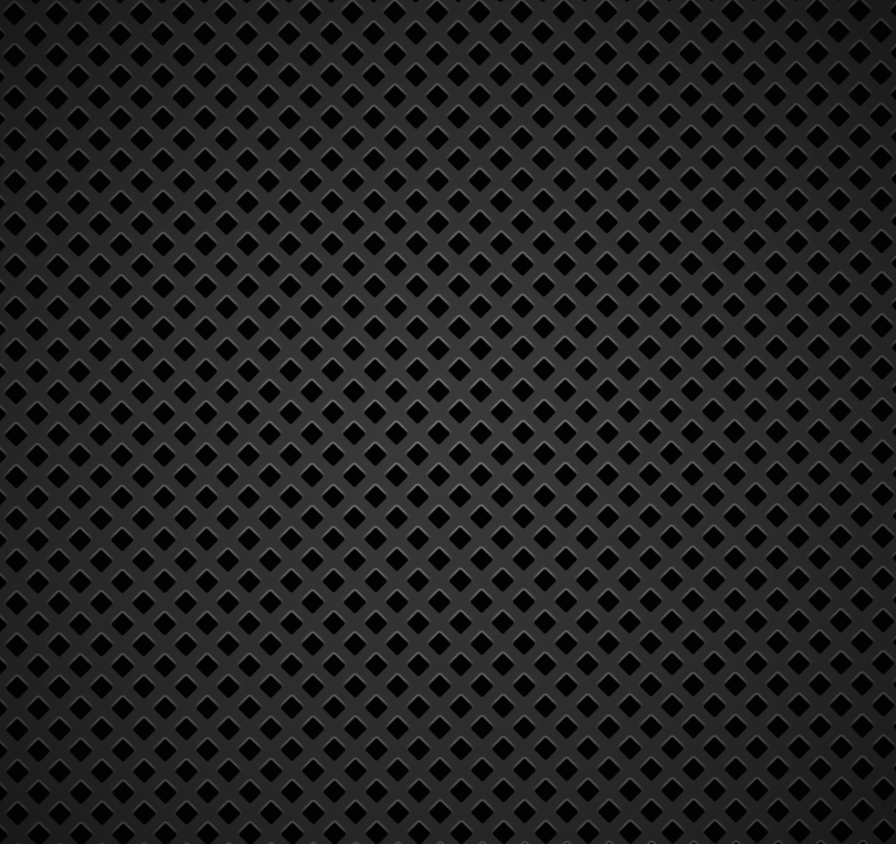
This texture is drawn by a Shadertoy shader. Its source:

```glsl
// Dark perforated metal sheet: a staggered lattice of rounded diamond holes.
// The lattice becomes a square grid in diagonal axes; each hole is a rounded
// box with a soft black core and a lit upper rim, under a radial vignette.

const vec2  PITCH      = vec2(0.04716, 0.0470);    // hole spacing, canvas widths
const vec2  ANCHOR     = vec2(-0.0104, -0.0124);   // one hole, from the centre
const float TILT       = 0.004;                    // slight lattice rotation
const float HOLE_HALF  = 0.295;                    // half side, diagonal cells
const float CORNER     = 0.075;
const float RIM_WIDTH  = 0.035;
const vec3  METAL_MID  = vec3(0.225);
const vec3  METAL_EDGE = vec3(0.093);
const vec3  HOLE_COLOR = vec3(0.006);

// Signed distance to a square with rounded corners.
float roundedSquare(vec2 p, float halfSide, float radius) {
    vec2 q = abs(p) - halfSide + radius;
    return length(max(q, 0.0)) + min(max(q.x, q.y), 0.0) - radius;
}

vec2 rotate(vec2 p, float angle) {
    float c = cos(angle), s = sin(angle);
    return vec2(c * p.x - s * p.y, s * p.x + c * p.y);
}

// Position within a hole's cell; both axes point upward, right and left.
vec2 diagonalCell(vec2 p) {
    vec2 q = rotate(p - ANCHOR, -TILT) / PITCH;
    return fract(vec2(q.x + q.y, q.y - q.x) + 0.5) - 0.5;
}

// Sheet brightness falls off from the centre to the corners.
vec3 metal(vec2 p, float cornerDistance) {
    float r = length(p) / cornerDistance;
    return mix(METAL_MID, METAL_EDGE, pow(r, 1.4));
}

// Shade one cell: pixel is the size of a screen pixel in cell units.
vec3 perforate(vec3 sheet, vec2 cell, float pixel) {
    float rim = roundedSquare(cell, HOLE_HALF, CORNER);
    float core = roundedSquare(cell + 0.012, HOLE_HALF - 0.018, CORNER);

    // Soft inner wall, then the black opening
    float soft = max(0.035, 0.6 * pixel);
    vec3 color = mix(sheet, HOLE_COLOR, 1.0 - smoothstep(-soft, soft, core));

    // Light catches the two upper edges, strongest at the top corner
    float facing = smoothstep(-0.08, 0.35, cell.x + cell.y);
    float width = max(RIM_WIDTH, 0.5 * pixel);
    float offset = (rim - 0.015) / width;
    float glow = exp(-offset * offset) * RIM_WIDTH / width;
    return color + sheet * glow * facing * 0.95;
}

void mainImage(out vec4 fragColor, in vec2 fragCoord) {
    vec2 p = (fragCoord - 0.5 * iResolution.xy) / iResolution.x;
    float cornerDistance = 0.5 * length(iResolution.xy) / iResolution.x;
    float pixel = 1.4142 / (iResolution.x * PITCH.x);

    vec3 sheet = metal(p, cornerDistance);
    fragColor = vec4(perforate(sheet, diagonalCell(p), pixel), 1.0);
}
```
